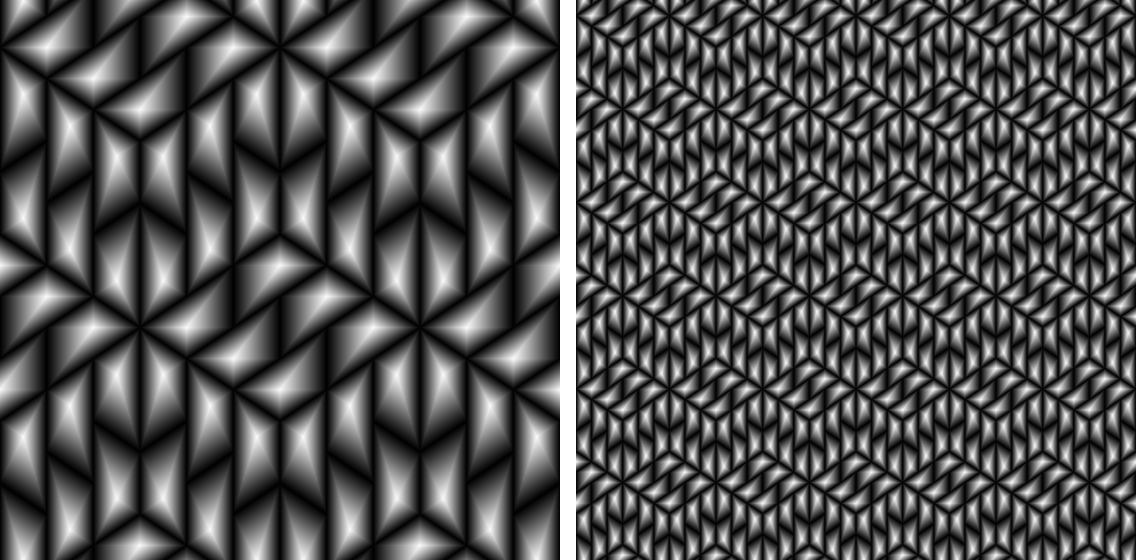
Left, the tile; right, the same tile 3 across and 3 down.
Reproduce this pattern procedurally as a three.js fragment shader.

```glsl
// Relief of studded half-hexagon tiles on a sheared triangular lattice.
// Zigzag bands of upright tiles alternate with rhombi of slanted ones; both
// fold to one trapezoid, shaded as a pyramid with an off-centre peak.

#define COLUMNS 12.0      // lattice columns across (multiple of 6)
#define ROWS 18.0         // lattice rows up (multiple of 18)
#define STAR_DROP 1.53    // rows from the top edge to the first star
#define PEAK vec2(0.5, 1.0) // pyramid peak inside a tile
#define CONTRAST 0.15     // amount of S-curve in the tone
#define DARK vec3(0.0)
#define LIGHT vec3(0.98)

varying vec2 vUv;

// Offset from the nearest star: rows of stars 9 apart, shifted by half of 6
vec2 foldToStar(vec2 p) {
  float row = floor(p.y / 9.0);
  return vec2(mod(p.x - 3.0 * row + 3.0, 6.0) - 3.0, p.y - 9.0 * row);
}

// Strip coordinates: x counts strips, y runs 0 to 6 along a pair of tiles
vec2 stripCoords(vec2 p) {
  float side = abs(p.x);
  float along = p.y - side;
  if (along >= 0.0 && along <= 6.0) return vec2(side, along); // upright band

  // Rhombus of slanted tiles, centred beside or below the star
  vec2 centre = along < 0.0 ? vec2(p.x < 0.0 ? -3.0 : 3.0, 0.0) : vec2(0.0, 9.0);
  vec2 d = p - centre;
  return vec2(0.5 * (d.x + d.y + 3.0), d.x - d.y + 3.0);
}

// Height of the pyramid: 0 on all four sides of the trapezoid, 1 at its peak
float pyramid(vec2 t) {
  float sides = min(t.x / PEAK.x, (1.0 - t.x) / (1.0 - PEAK.x));
  float slant = (4.0 - 2.0 * t.x - t.y) / (4.0 - 2.0 * PEAK.x - PEAK.y);
  return clamp(min(sides, min(t.y / PEAK.y, slant)), 0.0, 1.0);
}

void main() {
  vec2 lattice = vec2(vUv.x * COLUMNS, (1.0 - vUv.y) * ROWS - STAR_DROP);
  vec2 tile = stripCoords(foldToStar(lattice));
  tile.x = fract(tile.x);

  // The second tile of each pair is the first one turned by half a turn
  if (tile.y > 4.0 - 2.0 * tile.x) tile = vec2(1.0, 6.0) - tile;

  float height = pyramid(tile);
  float tone = mix(height, smoothstep(0.0, 1.0, height), CONTRAST);
  gl_FragColor = vec4(mix(DARK, LIGHT, tone), 1.0);
}
```
